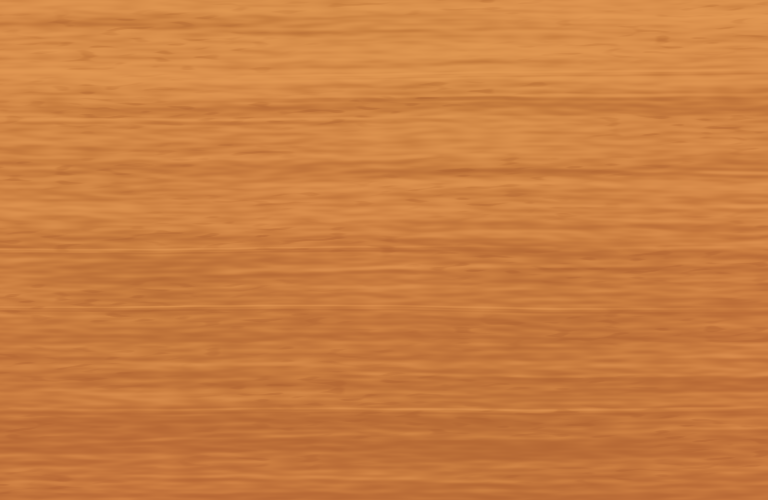
A WebGL 2 fragment shader for this texture:

```glsl
#version 300 es
precision highp float;
// Warm varnished wood with a fine, almost straight horizontal grain.
// Stretched gradient noise builds soft bands, long pale lines, short fibres
// and dark pores; the summed tone picks a colour between dark and light wood.

uniform vec2 u_resolution;
out vec4 fragColor;

const vec3 DARK_WOOD  = vec3(0.685, 0.385, 0.190);
const vec3 MID_WOOD   = vec3(0.795, 0.494, 0.250);
const vec3 LIGHT_WOOD = vec3(0.905, 0.608, 0.338);
const vec3 RED_TINT   = vec3(0.012, -0.018, 0.004);

// Noise frequencies along and across the grain, per canvas height
const vec2 BAND_FREQ   = vec2(0.30, 11.0);
const vec2 STREAK_FREQ = vec2(0.45, 30.0);
const vec2 FINE_FREQ   = vec2(1.6, 72.0);
const vec2 FIBRE_FREQ  = vec2(14.0, 115.0);
const vec2 RIDGE_FREQ  = vec2(0.28, 18.0);
const vec2 PORE_FREQ   = vec2(20.0, 115.0);

const float BAND_GAIN   = 0.24;
const float STREAK_GAIN = 0.25;
const float FINE_GAIN   = 0.32;
const float FIBRE_GAIN  = 0.32;
const float RIDGE_GAIN  = 0.27;
const float PORE_GAIN   = 0.22;
const float LIGHT_FALL  = 0.54;   // brightness change from top to bottom
const float TONE_LIMIT  = 0.46;   // soft limit of tone around the middle
const float WAVE_HEIGHT = 0.010;  // bend of the grain lines
const float RIDGE_SHADE = 0.0080; // distance from a pale line to its shadow
const float PORE_SLANT  = 0.030;  // pores rise slightly to the right

// Unit gradient for a lattice cell, from an integer hash
vec2 cellGradient(ivec2 cell, uint seed) {
  uint h = uint(cell.x) * 374761393u + uint(cell.y) * 668265263u + seed * 97531u;
  h = (h ^ (h >> 13)) * 1274126177u;
  h = (h ^ (h >> 15)) * 739982445u;
  h ^= h >> 16;
  float angle = float(h & 65535u) * (6.28319 / 65536.0);
  return vec2(cos(angle), sin(angle));
}

float gradientNoise(vec2 p, uint seed) {
  ivec2 cell = ivec2(floor(p));
  vec2 f = fract(p);
  vec2 w = f * f * f * (f * (f * 6.0 - 15.0) + 10.0);
  float a = dot(cellGradient(cell, seed), f);
  float b = dot(cellGradient(cell + ivec2(1, 0), seed), f - vec2(1, 0));
  float c = dot(cellGradient(cell + ivec2(0, 1), seed), f - vec2(0, 1));
  float d = dot(cellGradient(cell + ivec2(1, 1), seed), f - vec2(1, 1));
  return mix(mix(a, b, w.x), mix(c, d, w.x), w.y);
}

// Thin line along the zero crossings of a stretched noise
float ridge(vec2 p) {
  float n = gradientNoise(p * RIDGE_FREQ + 0.37, 5u);
  return 1.0 - smoothstep(0.0, 0.10, abs(n));
}

// Short dark dashes, denser in some areas than in others
float pores(vec2 p) {
  vec2 q = vec2(p.x, p.y - PORE_SLANT * p.x);
  float dash = smoothstep(0.14, 0.45, gradientNoise(q * PORE_FREQ, 6u));
  float density = smoothstep(-0.30, 0.35, gradientNoise(p * vec2(1.8, 16.0), 7u));
  return dash * density;
}

float grainTone(vec2 p) {
  float tone = BAND_GAIN * gradientNoise(p * BAND_FREQ, 1u);
  tone += STREAK_GAIN * gradientNoise(p * STREAK_FREQ, 2u);
  tone += FINE_GAIN * gradientNoise(p * FINE_FREQ, 3u);
  tone += FIBRE_GAIN * gradientNoise(p * FIBRE_FREQ, 4u);

  // Pale line with a weaker shaded lower edge, fading along its length
  float strength = smoothstep(-0.35, 0.35, gradientNoise(p * vec2(0.7, 15.0), 8u));
  float edge = ridge(p) - 0.65 * ridge(p + vec2(0.0, RIDGE_SHADE));
  return tone + RIDGE_GAIN * strength * edge - PORE_GAIN * pores(p);
}

vec3 woodColor(float tone) {
  vec3 lower = mix(DARK_WOOD, MID_WOOD, clamp(tone * 2.0, 0.0, 1.0));
  return mix(lower, LIGHT_WOOD, clamp(tone * 2.0 - 1.0, 0.0, 1.0));
}

void main() {
  vec2 p = gl_FragCoord.xy / u_resolution.y;
  float across = gl_FragCoord.x / u_resolution.x;

  // Slight bending of the grain
  vec2 g = p;
  g.y += WAVE_HEIGHT * gradientNoise(p * vec2(1.3, 3.0), 9u);
  g.y += 0.2 * WAVE_HEIGHT * gradientNoise(p * vec2(7.0, 18.0), 10u);

  // Soft light from above, slightly stronger on the left
  float light = LIGHT_FALL * (p.y - 0.5) - 0.06 * (across - 0.5);
  float blotch = gradientNoise(p * vec2(1.6, 2.6), 11u);
  float offset = light + 0.07 * blotch + grainTone(g);

  // Compress the extremes so that few spots are very dark or pale
  float tone = 0.5 + TONE_LIMIT * tanh(offset / TONE_LIMIT);

  // Redder wood toward the bottom and in loose patches
  float redness = 0.55 * (0.5 - p.y) + 0.4 * blotch;
  vec3 color = woodColor(tone) + RED_TINT * redness;
  fragColor = vec4(clamp(color, 0.0, 1.0), 1.0);
}
```
